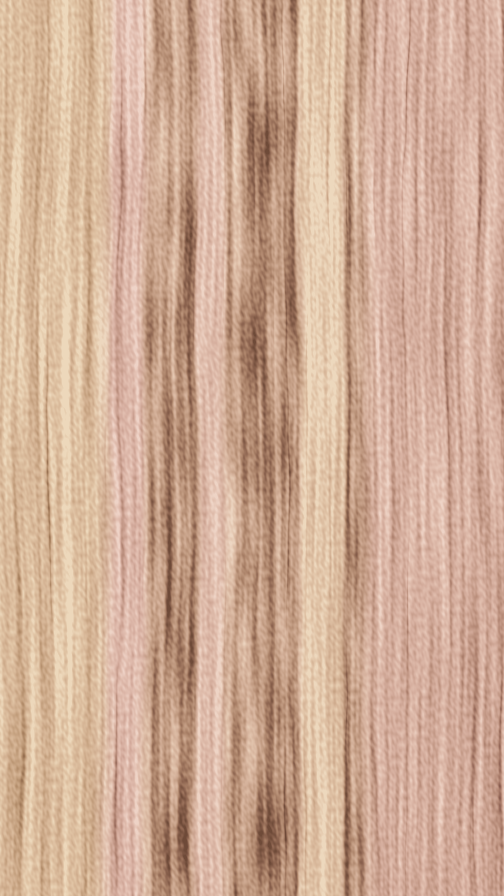
Reproduce this texture procedurally as a WebGL 2 fragment shader.

```glsl
#version 300 es
precision highp float;

uniform vec2 u_resolution;
out vec4 fragColor;

#define BASE_TONE 0.79
#define WARP 0.022
#define BROAD_STREAKS 0.24
#define FINE_STREAKS 0.36
#define HAIR_STREAKS 0.30
#define FIBRE_GRAIN 0.24
#define RAGGEDNESS 0.45
#define VEIN_DEPTH 0.42
#define VEIN_COUNT 22
#define SHEEN 0.07

const vec3 WOOD[7] = vec3[7](
    vec3(0.43, 0.29, 0.22), vec3(0.55, 0.39, 0.31), vec3(0.67, 0.51, 0.41),
    vec3(0.76, 0.61, 0.51), vec3(0.83, 0.69, 0.60), vec3(0.88, 0.76, 0.67),
    vec3(0.93, 0.84, 0.76));

uint scramble(uint n) {
    n = (n ^ (n >> 16)) * 0x7feb352du;
    n = (n ^ (n >> 15)) * 0x846ca68bu;
    return n ^ (n >> 16);
}

float hash(vec2 cell) {
    ivec2 c = ivec2(cell);
    return float(scramble(uint(c.x) + scramble(uint(c.y))) >> 8) / 16777216.0;
}

float gradientDot(vec2 cell, vec2 offset) {
    float angle = 6.28318 * hash(cell);
    return dot(vec2(cos(angle), sin(angle)), offset);
}

// Gradient noise, roughly -0.7 to 0.7
float noise(vec2 p) {
    vec2 i = floor(p), f = p - i;
    vec2 u = f * f * f * (f * (f * 6.0 - 15.0) + 10.0);
    vec2 e = vec2(1.0, 0.0);
    float low = mix(gradientDot(i, f), gradientDot(i + e.xy, f - e.xy), u.x);
    float high = mix(gradientDot(i + e.yx, f - e.yx), gradientDot(i + e.xx, f - e.xx), u.x);
    return mix(low, high, u.y);
}

float band(float x, float left, float right, float soft) {
    return smoothstep(left - soft, left + soft, x) * (1.0 - smoothstep(right - soft, right + soft, x));
}

// One dark line that wanders sideways and fades in and out along y
float vein(vec2 p, float centre, float width, float seed) {
    float path = centre + 0.010 * noise(vec2(p.y * 2.3, seed)) + 0.004 * noise(vec2(p.y * 9.0, seed + 40.5));
    float swell = 1.0 + 1.1 * noise(vec2(p.y * 4.0, seed + 80.5));
    float w = max(width * swell, 0.6 / u_resolution.x);
    float d = (p.x - path) / w;
    float presence = smoothstep(-0.35, 0.25, noise(vec2(p.y * 1.6, seed + 120.5)));
    return exp(-d * d) * presence;
}

vec3 woodColour(float tone) {
    float level = clamp(tone, 0.0, 1.0) * 6.0;
    vec3 colour = WOOD[0];
    for (int i = 1; i < 7; i++) colour = mix(colour, WOOD[i], clamp(level - float(i - 1), 0.0, 1.0));
    return colour;
}

void main() {
    vec2 p = gl_FragCoord.xy / u_resolution.x;

    // Slow sideways drift of the grain
    vec2 g = p;
    g.x += WARP * noise(vec2(p.x * 3.0, p.y * 1.3 + 7.3)) + 0.004 * noise(vec2(p.x * 14.0, p.y * 5.0));

    // Broad figure: heartwood bands between pale sapwood
    float ragged = 0.014 * noise(vec2(g.x * 45.0, g.y * 3.0 + 31.0));
    float x = g.x + ragged;
    float heart = band(x, 0.295, 0.385, 0.012) * 0.85
                + band(x, 0.445, 0.585, 0.010)
                + band(x, 0.685, 0.730, 0.012) * 0.75;
    float cream = band(x, 0.590, 0.680, 0.010);
    float rightSide = smoothstep(0.70, 0.76, x);
    float tone = BASE_TONE - 0.31 * heart + 0.08 * cream - 0.11 * rightSide;

    // Streaks from broad to hair-thin
    tone += BROAD_STREAKS * noise(vec2(g.x * 20.0, g.y * 0.7 + 3.0));
    tone += FINE_STREAKS * noise(vec2(g.x * 62.0, g.y * 1.1 + 11.0)) * (0.8 + 0.4 * heart);
    tone += HAIR_STREAKS * noise(vec2(g.x * 125.0, g.y * 3.2 + 19.0));
    tone += RAGGEDNESS * heart * noise(vec2(g.x * 34.0, g.y * 5.0 + 23.0));

    // Scattered thin veins, then the three long ones bordering the heartwood
    float dark = 0.0;
    for (int i = 0; i < VEIN_COUNT; i++) {
        float k = float(i);
        float centre = (k + hash(vec2(k, 5.0))) / float(VEIN_COUNT);
        float width = mix(0.0018, 0.0045, hash(vec2(k, 9.0)));
        dark += vein(g, centre, width, k + 0.5) * mix(0.35, 0.8, hash(vec2(k, 13.0)));
    }
    vec3 borders = vec3(0.378, 0.580, 0.692);
    for (int i = 0; i < 3; i++) dark += vein(g, borders[i], 0.0065, float(i) + 60.5);
    tone -= VEIN_DEPTH * min(dark, 1.2);

    // Short slanted fibres and light from above
    vec2 fibre = vec2(p.x + 0.25 * p.y, p.y);
    tone += FIBRE_GRAIN * noise(fibre * vec2(150.0, 85.0));
    tone += SHEEN * (p.y * u_resolution.x / u_resolution.y - 0.5);

    // Pink and honey tints
    float pink = band(x, 0.220, 0.285, 0.015) + 0.7 * band(x, 0.390, 0.440, 0.010) + 0.8 * rightSide;
    float honey = 1.0 - smoothstep(0.18, 0.23, x) + 0.7 * cream;
    vec3 colour = woodColour(tone);
    colour += pink * vec3(0.005, -0.014, 0.020) + honey * vec3(0.0, 0.008, -0.025);
    fragColor = vec4(clamp(colour, 0.0, 1.0), 1.0);
}
```
